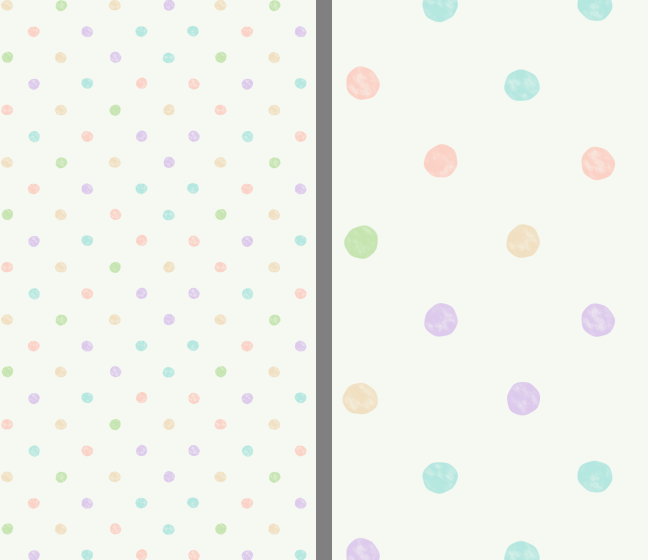
Left, the full canvas; right, a detail of the centre.
A Shadertoy shader for this pattern:

```glsl
// Staggered pastel watercolour polka dots on pale paper.

#define ROWS 21.375      // row pitches per canvas height
#define COL_PITCH 2.054  // distance between dots in a row, in row pitches
#define FIRST_DOT vec2(0.284, 0.195)
#define STAGGER 1.01     // sideways offset of every other row
#define SEAM_X 6.96      // where a tile of four columns ends
#define SEAM_GAP 0.072   // how much tighter the columns sit across a seam
#define RADIUS 0.212
#define WOBBLE 0.035     // unevenness of the outline
#define JITTER 0.022     // misplacement of dots
#define WASH 0.5         // strength of the pigment mottling
#define PAPER vec3(0.961, 0.976, 0.949)

// Pigments: 0 sand, 1 green, 2 violet, 3 pink, 4 teal
const vec3 PIGMENTS[5] = vec3[5](
    vec3(0.945, 0.875, 0.755), vec3(0.775, 0.895, 0.690),
    vec3(0.865, 0.790, 0.925), vec3(0.985, 0.820, 0.775),
    vec3(0.705, 0.905, 0.875));

// Pigment order in one tile, six rows of four dots
const int ORDER[24] = int[24](
    0, 1, 0, 2,
    3, 2, 4, 4,
    1, 0, 2, 4,
    2, 4, 3, 3,
    3, 0, 1, 0,
    4, 3, 2, 2);

float hash(vec2 p) {
    return fract(sin(dot(p, vec2(127.1, 311.7))) * 43758.5453);
}

float noise(vec2 p) {
    vec2 i = floor(p), f = fract(p);
    f = f * f * (3.0 - 2.0 * f);
    return mix(mix(hash(i), hash(i + vec2(1, 0)), f.x),
               mix(hash(i + vec2(0, 1)), hash(i + vec2(1, 1)), f.x), f.y);
}

vec3 dotPigment(float col, float row) {
    // Every second tile swaps one violet dot for a pink one
    if (mod(row, 12.0) == 8.0 && mod(col, 4.0) == 2.0) return PIGMENTS[3];
    return PIGMENTS[ORDER[int(mod(row, 6.0)) * 4 + int(mod(col, 4.0))]];
}

// Signed distance to a slightly lumpy disc
float blob(vec2 p, float seed) {
    float a = atan(p.y, p.x);
    float lumps = sin(2.0 * a + 6.28 * seed) + 0.7 * sin(3.0 * a + 29.0 * seed)
                + 0.4 * sin(7.0 * a + 51.0 * seed);
    return length(p * vec2(0.98, 1.03)) - RADIUS * (1.0 + WOBBLE * lumps);
}

void mainImage(out vec4 fragColor, in vec2 fragCoord) {
    float pixel = ROWS / iResolution.y;
    vec2 p = vec2(fragCoord.x, iResolution.y - fragCoord.y) * pixel;

    // Close the gap at each tile seam, then find the nearest dot
    float tileWidth = 4.0 * COL_PITCH - SEAM_GAP;
    p.x += SEAM_GAP * floor((p.x - SEAM_X) / tileWidth + 1.0);
    p -= FIRST_DOT;
    float row = floor(p.y + 0.5);
    p.x -= STAGGER * mod(row, 2.0);
    float col = floor(p.x / COL_PITCH + 0.5);
    vec2 local = p - vec2(col * COL_PITCH, row);

    // Each place in the tile has its own shape and offset
    vec2 place = vec2(mod(col, 4.0), mod(row, 6.0));
    float seed = hash(place + 3.0);
    local -= JITTER * (2.0 * vec2(seed, hash(place + 17.0)) - 1.0);
    float d = blob(local, seed);

    // Pigment thins in streaky patches and gathers at the rim
    vec2 streak = vec2(local.x + local.y, 1.6 * (local.y - local.x));
    float wash = 0.65 * noise(streak * 7.0 + seed * 40.0)
               + 0.35 * noise(streak * 19.0 + seed * 70.0);
    float rim = smoothstep(-0.07, -0.01, d);
    float thin = WASH * smoothstep(0.3, 0.95, wash) * (1.0 - 0.6 * rim);
    vec3 paint = mix(dotPigment(col, row), PAPER, thin);

    float cover = 1.0 - smoothstep(-0.75 * pixel, 0.75 * pixel, d);
    fragColor = vec4(mix(PAPER, paint, cover), 1.0);
}
```
